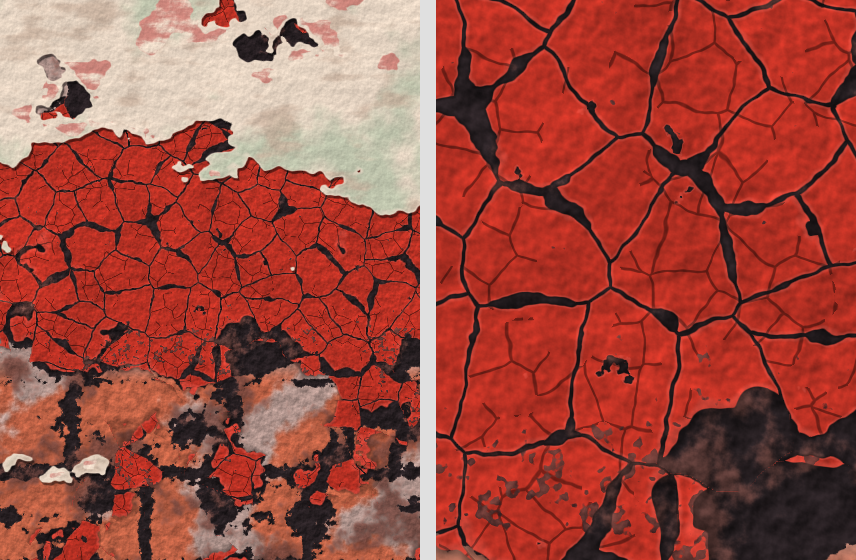
Left, the full canvas; right, a detail of the centre.
This texture is drawn by a WebGL 2 fragment shader. Its source:

```glsl
#version 300 es
precision highp float;
// Old wall with peeling paint: sooty brick and plaster, black tar, cracked red
// plates and a top coat of cream. Each coat is a signed field (noise plus a
// height bias, Voronoi cracks for the red); coats are stacked and lit in order.

uniform vec2 u_resolution;
out vec4 fragColor;

const vec3 CREAM   = vec3(0.90, 0.83, 0.76);
const vec3 DIRTY   = vec3(0.73, 0.64, 0.57);
const vec3 MINT    = vec3(0.69, 0.74, 0.64);
const vec3 PINK    = vec3(0.81, 0.53, 0.49);
const vec3 RED     = vec3(0.72, 0.19, 0.14);
const vec3 TAR     = vec3(0.15, 0.12, 0.13);
const vec3 BROWN   = vec3(0.41, 0.25, 0.22);
const vec3 BRICK   = vec3(0.74, 0.38, 0.27);
const vec3 PLASTER = vec3(0.68, 0.57, 0.54);
const float CREAM_LINE = 0.69;            // lower edge of the cream coat
const float RED_LINE   = 0.35;            // lower edge of the dense red band
const float PLATE_FREQ = 15.0;            // red plates per canvas height
const vec2 BRICK_SIZE  = vec2(0.29, 0.17);
const vec2 TO_LIGHT    = vec2(-0.003, 0.005);

vec2 hash2(vec2 p) {
  vec3 q = fract(p.xyx * vec3(0.1031, 0.1030, 0.0973));
  q += dot(q, q.yzx + 33.33);
  return fract((q.xx + q.yz) * q.zy);
}

float cornerSlope(vec2 cell, vec2 d) {
  float a = 6.28319 * hash2(cell).x;
  return dot(vec2(cos(a), sin(a)), d);
}

// Gradient noise, about -1 to 1
float noise(vec2 p) {
  vec2 i = floor(p), f = p - i, e = vec2(1.0, 0.0);
  vec2 u = f * f * f * (f * (f * 6.0 - 15.0) + 10.0);
  float low  = mix(cornerSlope(i, f), cornerSlope(i + e.xy, f - e.xy), u.x);
  float high = mix(cornerSlope(i + e.yx, f - e.yx), cornerSlope(i + e.xx, f - e.xx), u.x);
  return 1.4 * mix(low, high, u.y);
}

float fbm(vec2 p) {
  float sum = 0.0, amp = 1.0;
  for (int i = 0; i < 5; i++) {
    sum += amp * noise(p);
    p = mat2(1.6, 1.2, -1.2, 1.6) * p + 17.3;
    amp *= 0.5;
  }
  return sum;
}

// Voronoi: x = distance to the cell border, y = random value of the cell
vec2 plates(vec2 p) {
  vec2 base = floor(p), f = p - base, nearCell, nearDir;
  float best = 9.0, border = 9.0;
  for (int y = -1; y <= 1; y++) for (int x = -1; x <= 1; x++) {
    vec2 c = vec2(x, y), d = c + hash2(base + c) - f;
    if (dot(d, d) < best) { best = dot(d, d); nearCell = c; nearDir = d; }
  }
  for (int y = -2; y <= 2; y++) for (int x = -2; x <= 2; x++) {
    vec2 c = nearCell + vec2(x, y), d = c + hash2(base + c) - f, across = d - nearDir;
    if (dot(across, across) > 1e-5)
      border = min(border, dot(0.5 * (nearDir + d), normalize(across)));
  }
  return vec2(border, hash2(base + nearCell + 71.0).y);
}

float cover(float field) {
  float w = 0.75 * fwidth(field) + 1e-4;
  return smoothstep(-w, w, field);
}

float creamField(vec2 p) {
  float left = 1.0 - smoothstep(0.08, 0.30, p.x);
  float side = smoothstep(0.24, 0.37, abs(p.x - 0.375));
  float level = clamp(5.0 * (p.y - CREAM_LINE - 0.15 * left), -0.82, 0.55);
  return level + 0.42 * side + 0.85 * fbm(p * vec2(4.2, 5.2) + 3.7);
}

float redField(vec2 p) {
  float level = clamp(6.0 * (p.y - RED_LINE), -0.25, 0.65);
  level -= clamp(5.0 * (p.y - 0.74), 0.0, 0.8);
  level -= 0.45 * (1.0 - smoothstep(0.03, 0.17, p.x));
  return level + 0.75 * fbm(p * 5.5 + 41.0);
}

void main() {
  vec2 p = gl_FragCoord.xy / u_resolution.y;
  vec2 warp = vec2(fbm(p * 11.0 + 5.0), fbm(p * 11.0 + 29.0));
  float blotch = fbm(p * 9.0 + 60.0);
  float grain = fbm(p * 55.0 + 8.0);
  float relief = grain - fbm((p + 0.5 * TO_LIGHT) * 55.0 + 8.0);
  float fine = noise(p * 190.0);

  // Brick courses low down, plaster above, both under soot
  vec2 wall = (p + 0.008 * warp) / BRICK_SIZE + vec2(0.0, 0.08);
  wall.x += 0.45 * floor(wall.y) + 0.1;
  vec2 joint = (0.5 - abs(fract(wall) - 0.5)) * BRICK_SIZE;
  float brickEdge = min(joint.x, joint.y) - 0.012;
  float low = 1.0 - smoothstep(0.31, 0.37, p.y);
  float chalky = smoothstep(0.1, 0.5, fbm(p * 6.0 + 88.0) + 0.15 * grain);
  vec3 stone = mix(PLASTER, mix(BRICK, PLASTER, chalky), low);
  stone = mix(stone, BROWN, 0.85 * smoothstep(-0.05, 0.55, blotch + 0.35 * grain));
  stone *= 1.0 + 0.15 * grain + 0.22 * relief;

  // Tar hides the wall except in bare patches
  float region = redField(p);
  float leftBare = 0.55 * (1.0 - smoothstep(0.08, 0.22, p.x));
  float bare = mix(leftBare - 0.5, 0.36, low) + 0.7 * fbm(p * 6.5 + 13.0);
  bare = min(bare, -region - 0.08);
  bare = min(bare, mix(1.0, 14.0 * brickEdge, low));
  vec3 tar = mix(TAR, BROWN, 0.6 * smoothstep(0.25, 0.8, blotch + 0.5 * grain));
  tar *= 1.0 + 0.25 * grain + 0.45 * relief;
  vec3 color = mix(tar, stone, cover(bare + 0.12 * grain));

  // Red plates, parted by gaps of uneven width
  vec2 plate = plates((p + 0.010 * warp) * PLATE_FREQ);
  float gap = 0.018 + 0.16 * max(0.0, fbm(p * 13.0 + 34.0) - 0.12);
  float red = min(region + 0.55 * (plate.y - 0.5), 2.5 * (plate.x - gap));
  red = min(red, 0.85 - fbm(p * 24.0 + 51.0));
  float hairline = plates((p + 0.008 * warp.yx) * PLATE_FREQ * 2.1 + 9.0).x;
  float wear = (1.0 - smoothstep(0.36, 0.50, p.y)) * smoothstep(-0.3, 0.5, blotch);
  float pits = 0.6 * grain + 0.5 * fine;
  float pitLevel = mix(0.72, 0.12, wear);
  vec3 redPaint = RED * (1.0 + 0.10 * blotch + 0.10 * fine + 0.28 * relief);
  redPaint *= 1.0 - 0.4 * (1.0 - smoothstep(0.01, 0.04, hairline)) * step(0.0, warp.x);
  redPaint += 0.07 * (1.0 - smoothstep(0.02, 0.09, red));
  redPaint = mix(redPaint, tar, 0.85 * smoothstep(pitLevel, pitLevel + 0.15, pits));
  color *= 1.0 - 0.3 * smoothstep(-0.12, 0.0, red);
  color = mix(color, redPaint, cover(red));

  // Cream coat with mint stains, pink remnants and a pale broken rim
  float cream = creamField(p);
  float shadow = cover(creamField(p + TO_LIGHT));
  float streak = fbm(p * vec2(9.0, 34.0) + 19.0);
  vec3 top = mix(CREAM, MINT, 0.75 * smoothstep(0.0, 0.6, fbm(p * 5.0 + 97.0)));
  top = mix(top, DIRTY, 0.75 * smoothstep(0.05, 0.7, blotch * 0.7 + streak * 0.5));
  float pinkField = fbm(p * vec2(4.0, 6.0) + 23.0) - mix(0.12, 0.42, smoothstep(0.3, 0.6, p.y));
  vec3 pinkPaint = mix(PINK, CREAM, smoothstep(-0.2, 0.7, streak + 0.3 * grain));
  top = mix(top, pinkPaint, cover(min(pinkField, cream - 0.09)));
  top *= 1.0 + 0.05 * streak + 0.03 * fine + 0.13 * relief;
  top = mix(top, CREAM * 1.04, 0.7 * (1.0 - smoothstep(0.0, 0.06, cream)));
  color *= 1.0 - 0.5 * shadow;
  color = mix(color, top, cover(cream));

  fragColor = vec4(clamp(color, 0.0, 1.0), 1.0);
}
```
